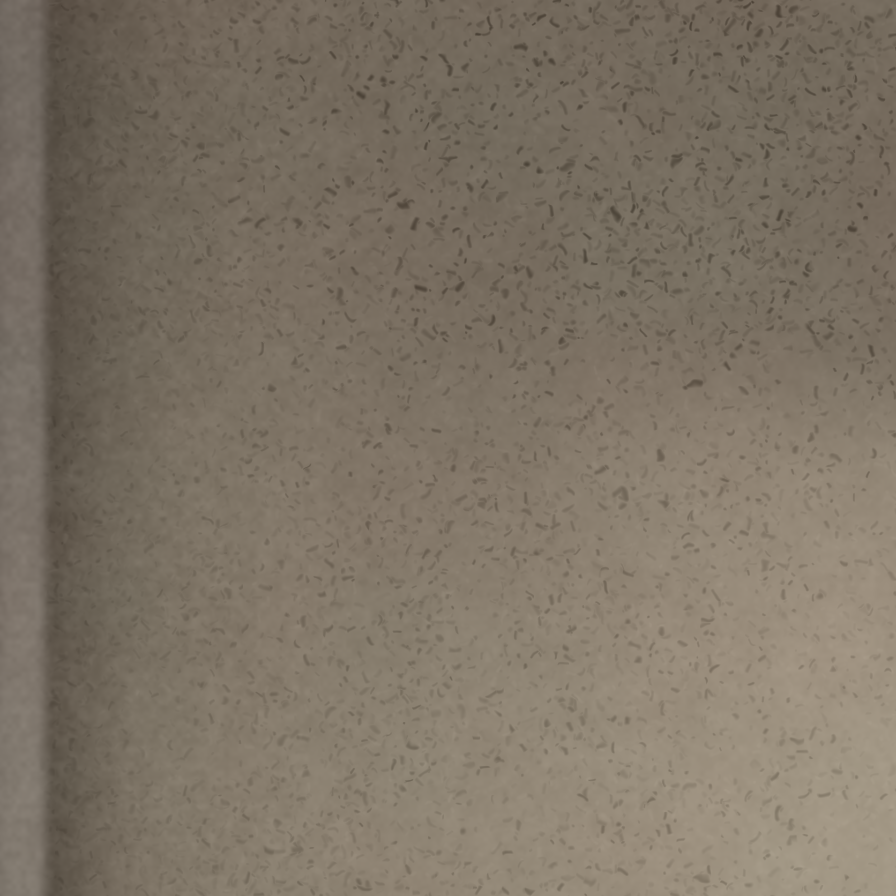
This texture is drawn by a WebGL 2 fragment shader. Its source:

```glsl
#version 300 es
precision highp float;

uniform vec2 u_resolution;
out vec4 fragColor;

float hash(vec2 p) {
    return fract(sin(dot(p, vec2(127.1, 311.7))) * 43758.5453);
}

vec2 hash2(vec2 p) {
    return vec2(hash(p), hash(p + 37.3));
}

float noise(vec2 p) {
    vec2 i = floor(p), f = fract(p);
    f = f * f * (3.0 - 2.0 * f);
    return mix(mix(hash(i), hash(i + vec2(1, 0)), f.x),
               mix(hash(i + vec2(0, 1)), hash(i + vec2(1, 1)), f.x), f.y);
}

// Short soft flecks scattered one per cell; returns coverage
float flecks(vec2 uv, float cells, float seed, float density) {
    vec2 p = uv * cells;
    vec2 cell = floor(p);
    float cover = 0.0;
    for (int y = -1; y <= 1; y++) {
        for (int x = -1; x <= 1; x++) {
            vec2 id = cell + vec2(x, y);
            vec2 key = id + seed;
            float presence = smoothstep(0.0, 0.2, density - hash(key + 5.7));
            vec2 d = p - id - hash2(key);
            float angle = 6.2832 * hash(key + 11.9);
            float c = cos(angle), s = sin(angle);
            d = vec2(c * d.x + s * d.y, c * d.y - s * d.x);
            d.y += (hash(key + 19.1) - 0.5) * d.x * d.x;
            float halfLength = mix(0.02, 0.4, pow(hash(key + 23.5), 1.6));
            d.x -= clamp(d.x, -halfLength, halfLength);
            float radius = mix(0.2, 0.33, hash(key + 29.3));
            float strength = mix(0.25, 1.0, pow(hash(key + 41.2), 2.0));
            float falloff = max(1.0 - dot(d, d) / (radius * radius), 0.0);
            cover = max(cover, presence * strength * falloff * falloff);
        }
    }
    return cover;
}

void main() {
    vec2 uv = gl_FragCoord.xy / u_resolution;

    // Broad light: dim above, bright toward the lower right
    float light = mix(0.458, 0.552, smoothstep(0.9, 0.0, uv.y));
    light += 0.075 * smoothstep(0.4, 0.95, uv.x) * smoothstep(0.64, 0.45, uv.y);
    light += 0.022 * (noise(uv * 4.0 + 8.0) - 0.5);

    // Soft shadow beside the raised strip at the left, deeper where light is strong
    float wall = smoothstep(0.04, 0.062, uv.x);
    float depth = mix(0.19, 0.12, uv.y);
    float shadow = depth * exp(-pow(max(uv.x - 0.05, 0.0) / 0.095, 1.2));
    float strip = mix(0.435, 0.495, smoothstep(1.0, 0.0, uv.y));
    strip += 0.02 * sin(uv.x * 62.0);
    light = mix(strip, light - shadow, wall);

    vec3 color = mix(vec3(0.36, 0.325, 0.283), vec3(0.595, 0.55, 0.483), (light - 0.36) / 0.23);
    color += vec3(-0.004, 0.001, 0.02) * (1.0 - wall);

    // Faint pink and green staining
    float stain = noise(uv * 7.0 + 3.0) + 0.5 * noise(uv * 15.0) - 0.75;
    color += vec3(0.008, -0.004, -0.002) * stain;

    // Cloudy unevenness and blurred fine mottling, stronger near the left
    color += 0.018 * (noise(uv * 26.0 + 43.0) - 0.5);
    float mottle = noise(uv * 110.0) + 0.7 * noise(uv.yx * 190.0 + 9.0) - 0.85;
    color += mottle * mix(0.034, 0.02, smoothstep(0.05, 0.6, uv.x));

    // Flecks gather loosely and thin out across a middle band
    float patches = 0.4 * noise(uv * 6.0 + 21.0) + 0.6 * noise(uv * 17.0 + 5.0);
    float density = mix(0.5, 0.95, smoothstep(0.2, 0.75, patches));
    density *= 1.0 - 0.4 * exp(-pow((uv.y - 0.56) / 0.045, 2.0));
    density *= 1.0 - 0.45 * smoothstep(0.65, 1.0, uv.x) * smoothstep(0.65, 0.4, uv.y);
    float clarity = smoothstep(0.04, 0.5, uv.x) * mix(0.6, 1.0, smoothstep(0.4, 0.8, uv.y));

    // Warped positions make the fleck outlines ragged
    vec2 ragged = uv + 0.005 * (vec2(noise(uv * 120.0 + 31.0), noise(uv * 120.0 + 67.0)) - 0.5);
    float dark = flecks(ragged, 66.0, 3.0, density * 0.75);
    dark = max(dark, 0.9 * flecks(ragged, 88.0, 71.0, density * 0.85));
    float pale = flecks(ragged, 74.0, 137.0, 0.7);

    color += 0.02 * pale * wall;
    color -= vec3(0.168, 0.163, 0.155) * dark * mix(0.3, 1.0, clarity) * wall;

    fragColor = vec4(color, 1.0);
}
```
